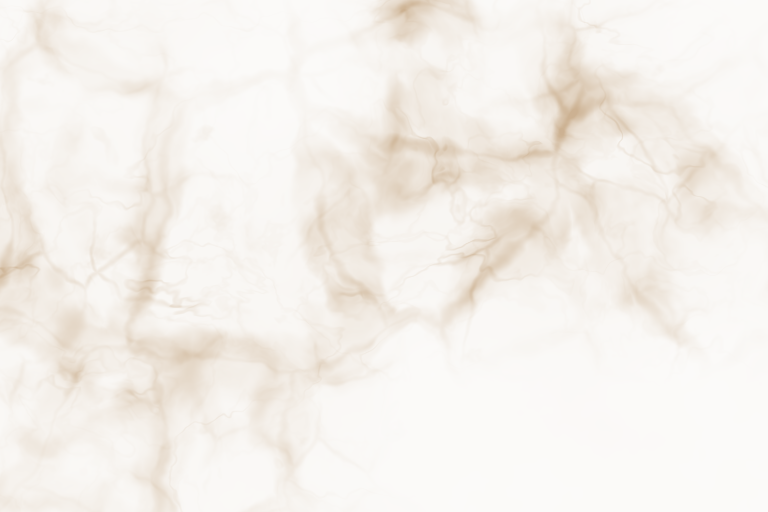
Write a Shadertoy shader that draws this texture.

```glsl
// Warm white marble: pale stones parted by beige clouds and fine broken veins.

vec2 hash2(vec2 p) {
    vec3 h = fract(p.xyx * vec3(0.1031, 0.1030, 0.0973));
    h += dot(h, h.yzx + 33.33);
    return fract((h.xx + h.yz) * h.zy);
}

float cornerSlope(vec2 cell, vec2 offset) {
    return dot(hash2(cell + offset) * 2.0 - 1.0, -offset);
}

float gradientNoise(vec2 p) {
    vec2 i = floor(p), f = p - i;
    vec2 u = f * f * f * (f * (f * 6.0 - 15.0) + 10.0);
    vec4 g;
    for (int k = 0; k < 4; k++) {
        vec2 corner = vec2(k & 1, k >> 1);
        g[k] = dot(hash2(i + corner) * 2.0 - 1.0, f - corner);
    }
    return mix(mix(g.x, g.y, u.x), mix(g.z, g.w, u.x), u.y);
}

float fbm(vec2 p) {
    float sum = 0.0, amplitude = 1.0;
    for (int k = 0; k < 5; k++) {
        sum += amplitude * gradientNoise(p);
        p = mat2(1.6, 1.2, -1.2, 1.6) * p + 7.3;
        amplitude *= 0.5;
    }
    return sum;
}

// Distance to the nearest border between Voronoi cells
float cellEdge(vec2 p) {
    vec2 i = floor(p), f = p - i, nearest = vec2(0.0);
    float best = 9.0, edge = 9.0;
    for (int k = 0; k < 25; k++) {
        vec2 o = vec2(k % 5 - 2, k / 5 - 2);
        vec2 r = o + hash2(i + o) - f;
        if (dot(r, r) < best) { best = dot(r, r); nearest = r; }
    }
    for (int k = 0; k < 25; k++) {
        vec2 o = vec2(k % 5 - 2, k / 5 - 2);
        vec2 r = o + hash2(i + o) - f, d = r - nearest;
        if (dot(d, d) > 0.0001) edge = min(edge, dot(0.5 * (r + nearest), normalize(d)));
    }
    return edge;
}

float bump(float x, float width) {
    return exp(-x * x / (width * width));
}

void mainImage(out vec4 fragColor, in vec2 fragCoord) {
    vec2 p = fragCoord / iResolution.y;
    vec2 warp = vec2(fbm(p * 3.0 + 2.0), fbm(p * 3.0 + 19.0));
    vec2 q = p + 0.09 * warp;
    float patches = fbm(p * 3.2 + 31.0);
    float grain = fbm(p * 9.0 + warp + 11.0);

    // Where the stone is stained: a central belt, rising plumes, a clear corner
    float belt = bump(q.y - 0.53 + 0.06 * sin(q.x * 4.0), 0.23);
    float plumes = smoothstep(0.5, 0.75, q.y) * (bump(q.x - 0.84, 0.10) + 0.6 * bump(q.x - 1.17, 0.11))
                 + 0.6 * bump(q.y - 0.92, 0.10) * bump(q.x - 0.2, 0.25);
    float lowerLeft = 0.4 * smoothstep(0.45, 0.2, q.y) * smoothstep(0.9, 0.5, q.x);
    float clearCorner = smoothstep(0.36, 0.22, q.y) * smoothstep(0.68, 0.86, q.x);
    float activity = clamp(belt + plumes + lowerLeft, 0.0, 1.0);
    activity *= (1.0 - clearCorner) * (1.0 - 0.7 * smoothstep(1.3, 1.48, q.x));

    // Large stones and the smaller pebbles between them
    float stones = cellEdge(q * 2.7 + 5.0);
    float pebbles = cellEdge(q * 6.2 + 0.2 * warp.yx + 14.0);
    float spread = 0.04 + 0.36 * activity * clamp(0.6 + 1.3 * patches, 0.1, 1.3);
    float cloud = 1.0 - smoothstep(0.45 * spread, spread, stones);
    float mortar = 1.0 - smoothstep(0.02, 0.14 + 0.16 * activity, pebbles);

    float tone = 0.02 + 0.02 * patches + 0.05 * activity;
    tone += cloud * activity * (0.14 + 0.14 * mortar + 0.16 * grain);
    tone += 0.13 * mortar * activity * smoothstep(-0.3, 0.4, patches + grain);

    // Broken veins along the borders, and hair lines through the clouds
    float broken = smoothstep(-0.15, 0.4, fbm(p * 5.0 + 47.0));
    float mainVein = 1.0 - smoothstep(0.0, 0.022 + 0.04 * broken, stones);
    float sideVein = 1.0 - smoothstep(0.0, 0.055, pebbles);
    float hair = 1.0 - smoothstep(0.0, 0.035, abs(fbm(q * vec2(3.2, 4.2) + 61.0)));
    float wisps = 1.0 - smoothstep(0.0, 0.09, abs(fbm(q * 7.0 + 83.0)));
    tone += mainVein * activity * (0.09 + 0.27 * broken);
    tone += sideVein * activity * 0.20 * broken;
    tone += hair * activity * (0.05 + 0.14 * broken) + 0.05 * wisps * activity;

    // Faint flecks in the white stone
    tone += 0.09 * smoothstep(0.42, 0.7, fbm(p * vec2(8.0, 10.0) + 70.0)) * (1.0 - clearCorner);

    vec3 white = vec3(0.988, 0.986, 0.982);
    vec3 tan = vec3(0.79, 0.68, 0.55);
    fragColor = vec4(mix(white, tan, clamp(tone, 0.0, 0.95)), 1.0);
}
```
